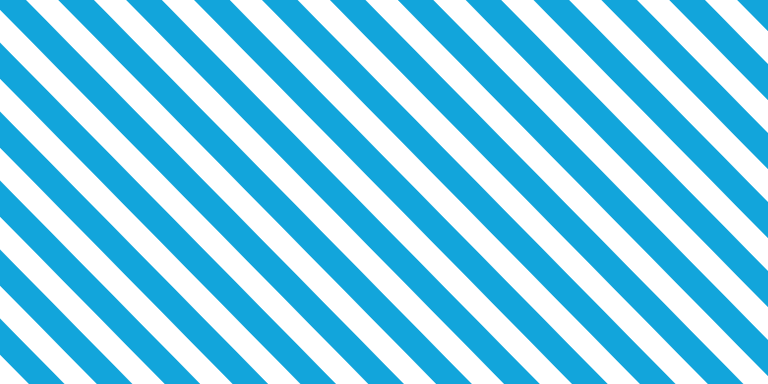
A Shadertoy shader for this pattern:

```glsl
#define STRIPE_BLUE vec3(0.070, 0.647, 0.857)
#define GAP_WHITE vec3(1.0)
#define PERIOD 0.1768      // horizontal spacing, in canvas heights
#define BLUE_SHARE 0.525   // part of each period that is blue
#define SLOPE 1.016        // fall per unit of run
#define FIRST_CENTER 0.0214 // stripe center along the top edge

// Signed distance to the nearest diagonal stripe, negative inside
float stripeDistance(vec2 p) {
    float along = p.x - (1.0 - p.y) / SLOPE - FIRST_CENTER;
    float fromCenter = abs(fract(along / PERIOD + 0.5) - 0.5) * PERIOD;
    float horizontal = fromCenter - 0.5 * BLUE_SHARE * PERIOD;
    return horizontal * SLOPE / sqrt(1.0 + SLOPE * SLOPE);
}

void mainImage(out vec4 fragColor, in vec2 fragCoord) {
    vec2 p = fragCoord / iResolution.y;
    float pixel = 1.0 / iResolution.y;

    // Blend over one pixel at each edge
    float coverage = clamp(0.5 - stripeDistance(p) / pixel, 0.0, 1.0);
    fragColor = vec4(mix(GAP_WHITE, STRIPE_BLUE, coverage), 1.0);
}
```
